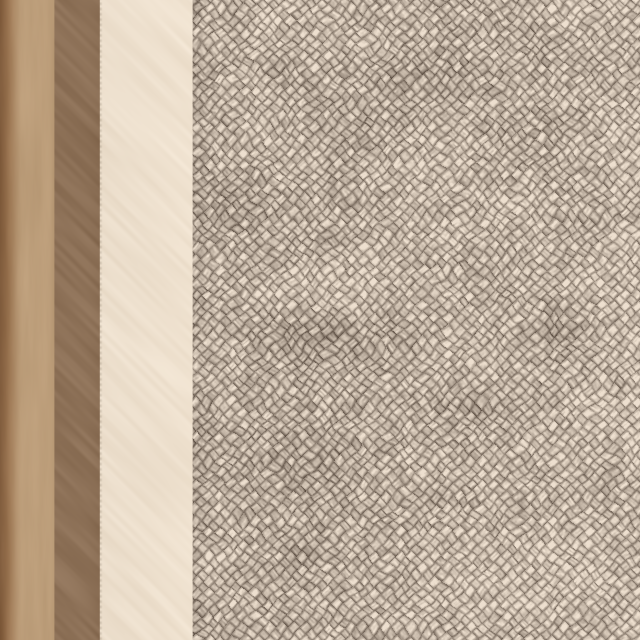
Give the GLSL for this texture, as a WebGL 1 fragment shader.

```glsl
precision highp float;
uniform vec2 u_resolution;

float hash(vec2 p) {
  vec3 q = fract(vec3(p.xyx) * 0.1031);
  q += dot(q, q.yzx + 33.33);
  return fract((q.x + q.y) * q.z);
}

float noise(vec2 p) {
  vec2 i = floor(p);
  vec2 f = fract(p);
  f = f * f * (3.0 - 2.0 * f);
  float low = mix(hash(i), hash(i + vec2(1.0, 0.0)), f.x);
  float high = mix(hash(i + vec2(0.0, 1.0)), hash(i + vec2(1.0)), f.x);
  return mix(low, high, f.y);
}

float fbm(vec2 p) {
  float sum = 0.0;
  float weight = 0.5;
  for (int i = 0; i < 4; i++) {
    sum += weight * noise(p);
    p = p * 2.03 + 17.1;
    weight *= 0.5;
  }
  return sum / 0.9375;
}

// Axes running along the two diagonals
vec2 diagonal(vec2 p) {
  return vec2(p.x + p.y, p.y - p.x) * 0.7071;
}

float edge(float x, float border, float blur) {
  return smoothstep(border - blur, border + blur, x);
}

float stain(vec2 p, vec2 center, vec2 radius) {
  vec2 d = (p - center) / radius;
  return exp(-dot(d, d));
}

// Rounded strand that dips at its ends
float strand(float along, float across) {
  float side = smoothstep(0.0, 0.36, across) * smoothstep(0.0, 0.3, 1.0 - across);
  float ends = smoothstep(-0.12, 0.24, along) * smoothstep(-0.12, 0.24, 1.0 - along);
  return side * ends;
}

float weave(vec2 p, float density) {
  vec2 wobble = vec2(noise(p * 34.0), noise(p * 34.0 + 50.0)) - 0.5;
  vec2 q = diagonal(p) * density + wobble * 0.65 + 200.0;
  vec2 cell = floor(q);
  vec2 f = fract(q);
  float rising = mod(cell.x + cell.y, 2.0);
  vec2 local = mix(f.yx, f, rising);
  float body = strand(local.x, local.y);
  float fibre = noise(vec2(local.x * 1.3, local.y * 4.5) + cell * 7.3);
  float tone = hash(cell + 3.7);
  float gap = 1.0 - smoothstep(0.0, 0.22, f.y);
  return 0.37 + 0.45 * body + 0.3 * (fibre - 0.5) + 0.17 * (tone - 0.5)
    + 0.09 * (rising - 0.4) - 0.1 * gap;
}

// Broad worn patches, positive where darker
float patches(vec2 p) {
  float s = 0.7 * stain(p, vec2(0.38, 0.68), vec2(0.10, 0.06));
  s += 0.6 * stain(p, vec2(0.53, 0.81), vec2(0.09, 0.07));
  s += 0.6 * stain(p, vec2(0.64, 0.88), vec2(0.10, 0.05));
  s += 0.7 * stain(p, vec2(0.51, 0.48), vec2(0.13, 0.035));
  s += 0.8 * stain(p, vec2(0.87, 0.49), vec2(0.06, 0.06));
  s += 0.8 * stain(p, vec2(0.75, 0.36), vec2(0.05, 0.04));
  s += 0.6 * stain(p, vec2(0.46, 0.28), vec2(0.07, 0.05));
  s += 0.4 * stain(p, vec2(0.47, 0.12), vec2(0.07, 0.04));
  return s + 1.1 * (fbm(p * 9.0 + 4.0) - 0.5) - 0.28 * p.x;
}

vec3 fabric(vec2 p, float border) {
  float shade = weave(p, 76.0) - 0.17 * patches(p);
  shade += 0.12 * (noise(p * 330.0) - 0.5);
  shade -= 0.13 * exp(-(p.x - border) * 65.0);
  return mix(vec3(0.35, 0.295, 0.25), vec3(0.93, 0.875, 0.81), clamp(shade, 0.0, 1.0));
}

// Streaks falling toward the right
float slantedGrain(vec2 p) {
  vec2 q = diagonal(p);
  return 0.6 * noise(q * vec2(150.0, 9.0)) + 0.4 * fbm(q * vec2(45.0, 5.0) + 8.0) - 0.5;
}

vec3 roundedWood(vec2 p) {
  vec3 wood = mix(vec3(0.47, 0.33, 0.21), vec3(0.60, 0.45, 0.31), edge(p.x, 0.006, 0.012));
  wood = mix(wood, vec3(0.735, 0.615, 0.475), edge(p.x, 0.022, 0.014));
  float grain = fbm(p * vec2(70.0, 7.0)) - 0.5;
  return wood + 0.06 * grain - 0.03 * edge(p.x, 0.083, 0.006);
}

void main() {
  vec2 p = gl_FragCoord.xy / u_resolution;
  float blur = 0.8 / u_resolution.x;
  float woodEnd = 0.085;
  float sideEnd = 0.156;
  float trimEnd = 0.301;
  float grain = slantedGrain(p);

  // Shaded side of the frame
  vec3 side = vec3(0.555, 0.445, 0.345) + 0.10 * grain;
  side -= 0.035 * edge(p.x, sideEnd, 0.025);

  // Pale trim with a thin stitched rim
  vec3 trim = vec3(0.925, 0.872, 0.80) + 0.065 * grain * vec3(0.85, 1.0, 1.2);
  trim += 0.012 * edge(p.x, 0.24, 0.08);
  float stitch = 0.5 + 0.5 * sin(p.y * 760.0);
  trim -= 0.10 * stitch * (1.0 - edge(p.x, sideEnd + 0.003, 0.002));

  vec3 color = mix(roundedWood(p), side, edge(p.x, woodEnd, blur));
  color = mix(color, trim, edge(p.x, sideEnd, blur));
  color = mix(color, fabric(p, trimEnd), edge(p.x, trimEnd, blur));
  gl_FragColor = vec4(clamp(color, 0.0, 1.0), 1.0);
}
```
